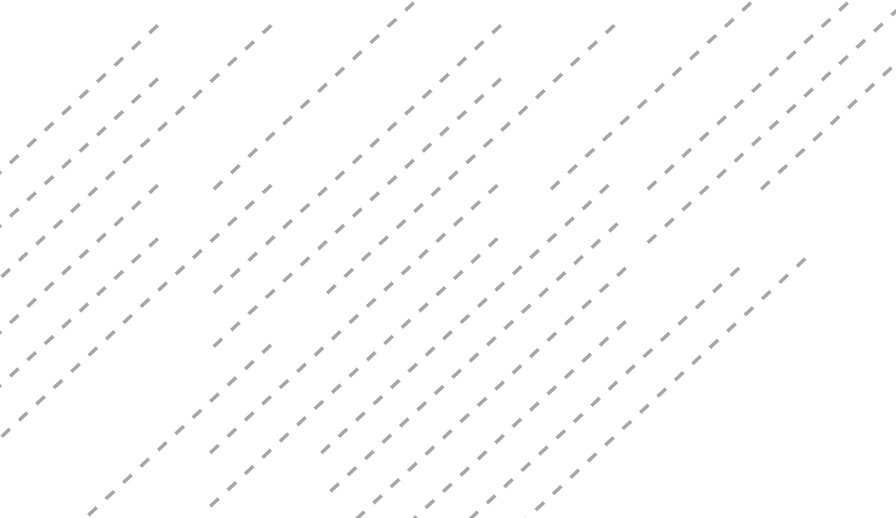
Give the GLSL for this pattern, as a WebGL 1 fragment shader.

```glsl
precision highp float;
// Grey dashed diagonals on white: trios of parallel strokes plus a few singles.
// Each stroke is a run of 17 boxes, repeated along one shared direction
// by rounding to the nearest dash. Lengths are hundredths of the canvas height.

uniform vec2 u_resolution;

// Distance from p to a dashed stroke whose topmost dash is centred at top.
float dashedStroke(vec2 p, vec2 top) {
  vec2 stride = vec2(3.363, 3.137);
  float period = length(stride);
  vec2 along = stride / period;
  vec2 offset = top - p;
  vec2 local = vec2(dot(offset, along), dot(offset, vec2(-along.y, along.x)));
  local.x -= period * clamp(floor(local.x / period + 0.5), 0.0, 16.0);
  vec2 edge = abs(local) - vec2(1.1, 0.34);
  return length(max(edge, 0.0)) + min(max(edge.x, edge.y), 0.0);
}

// Three strokes: one at top, one below it and one to its right.
float strokeTrio(vec2 p, vec2 top, float spread) {
  float d = dashedStroke(p, top);
  d = min(d, dashedStroke(p, top - vec2(0.0, 10.32)));
  return min(d, dashedStroke(p, top + vec2(spread, 0.0)));
}

void main() {
  float pixel = 100.0 / u_resolution.y;
  vec2 p = gl_FragCoord.xy * pixel;

  // Left column: two stacked trios and the lone stroke under them
  float d = dashedStroke(p, vec2(51.5, 32.66));
  for (int row = 0; row < 2; row++) {
    d = min(d, strokeTrio(p, vec2(29.66, 94.37 - 30.86 * float(row)), 21.9));
  }

  // Centre and right trios
  d = min(d, strokeTrio(p, vec2(95.88, 94.37), 21.9));
  d = min(d, strokeTrio(p, vec2(95.2, 63.51), 21.46));
  d = min(d, strokeTrio(p, vec2(119.98, 47.52), 21.9));
  d = min(d, strokeTrio(p, vec2(179.66, 114.41), 21.9));

  // Single strokes: two enter from the top edge, two lie lower right
  d = min(d, dashedStroke(p, vec2(95.88, 114.41)));
  d = min(d, dashedStroke(p, vec2(160.97, 114.41)));
  d = min(d, dashedStroke(p, vec2(118.4, 56.08)));
  d = min(d, dashedStroke(p, vec2(154.66, 49.32)));

  // Grey ink with an edge one pixel wide
  float ink = clamp(0.5 - d / pixel, 0.0, 1.0);
  gl_FragColor = vec4(mix(vec3(1.0), vec3(0.65), ink), 1.0);
}
```
